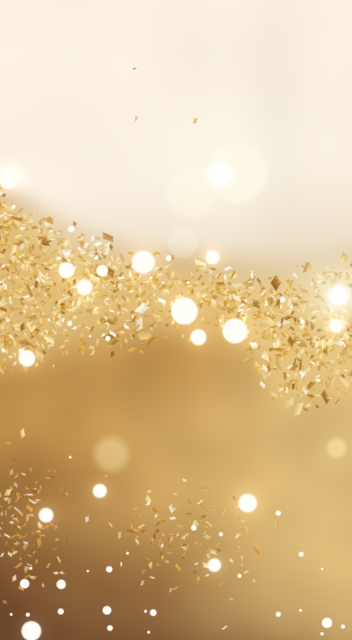
Reproduce this background procedurally as a Shadertoy shader.

```glsl
// Golden glitter drift with round bokeh lights under a pale, hazy sky.

// Colours
const vec3 CREAM  = vec3(0.98, 0.945, 0.89);
const vec3 HAZE   = vec3(0.92, 0.86, 0.76);
const vec3 GLOW   = vec3(1.0, 0.985, 0.91);
const vec3 PALE   = vec3(0.98, 0.90, 0.66);
const vec3 STRAW  = vec3(0.91, 0.79, 0.52);
const vec3 GOLD   = vec3(0.85, 0.65, 0.28);
const vec3 HONEY  = vec3(0.86, 0.73, 0.47);
const vec3 AMBER  = vec3(0.75, 0.56, 0.29);
const vec3 BRONZE = vec3(0.62, 0.40, 0.13);
const vec3 UMBER  = vec3(0.43, 0.28, 0.17);

// Light positions and sizes, in canvas heights
const vec2 SUN = vec2(0.344, 0.729);
const vec2 SIDE_LIGHT = vec2(0.529, 0.538);
const int FLAKE_LAYERS = 3;
const float FLAKE_GRID = 44.0;

// Focal lights: centre and radius
const vec3 LIGHTS[15] = vec3[15](
    vec3(.288, .514, .0210), vec3(.367, .483, .0195), vec3(.310, .473, .0125),
    vec3(.224, .590, .0180), vec3(.042, .440, .0130), vec3(.049, .014, .0155),
    vec3(.387, .214, .0145), vec3(.104, .578, .0125), vec3(.132, .551, .0125),
    vec3(.013, .719, .0140), vec3(.332, .598, .0110), vec3(.335, .117, .0105),
    vec3(.156, .233, .0110), vec3(.072, .195, .0115), vec3(.525, .491, .0105));

vec2 hash2(vec2 p) {
    vec3 q = fract(p.xyx * vec3(0.1031, 0.1030, 0.0973));
    q += dot(q, q.yzx + 33.33);
    return fract((q.xx + q.yz) * q.zy);
}

float cornerSlope(vec2 cell, vec2 offset) {
    return dot(hash2(cell + 71.0) * 2.0 - 1.0, offset);
}

// Gradient noise, about -0.7 to 0.7
float noise(vec2 p) {
    vec2 i = floor(p), f = fract(p), e = vec2(1, 0);
    vec2 u = f * f * f * (f * (f * 6.0 - 15.0) + 10.0);
    return mix(mix(cornerSlope(i, f), cornerSlope(i + e, f - e), u.x),
               mix(cornerSlope(i + e.yx, f - e.yx), cornerSlope(i + 1.0, f - 1.0), u.x), u.y);
}

float disc(vec2 p, vec2 centre, float radius, float soft) {
    return 1.0 - smoothstep(radius - soft, radius + soft, length(p - centre));
}

float cloud(vec2 p, vec2 centre, vec2 size) {
    vec2 q = (p - centre) / size;
    return exp(-dot(q, q));
}

// Upper and lower borders of the glitter drift
float driftTop(float x) { return 0.70 - 0.62 * x + 0.78 * x * x; }
float driftBase(float x) { return 0.41 + 0.26 * x - 0.17 * smoothstep(0.33, 0.46, x); }

float drift(vec2 p) {
    float top = driftTop(p.x), base = driftBase(p.x);
    return (1.0 - smoothstep(top - 0.035, top + 0.02, p.y))
         * smoothstep(base - 0.03, base + 0.07, p.y);
}

float dust(vec2 p) {
    return 0.60 * cloud(p, vec2(0.03, 0.19), vec2(0.055, 0.085))
         + 0.45 * cloud(p, vec2(0.28, 0.16), vec2(0.08, 0.065));
}

vec3 backdrop(vec2 p) {
    float blur = noise(p * vec2(5.0, 7.0) + 3.0);
    vec3 sky = mix(HAZE, CREAM, smoothstep(0.54, 0.78, p.y - 0.12 * p.x + 0.05));
    sky -= 0.035 * cloud(p, vec2(0.43, 0.83), vec2(0.05, 0.18));
    sky += 0.02 * noise(p * 6.0);
    vec3 ground = mix(AMBER, HONEY, smoothstep(0.0, 0.55, p.x + 0.18 * blur));
    ground = mix(ground, AMBER, 0.7 * cloud(p, vec2(0.25, 0.44), vec2(0.16, 0.06)));
    ground = mix(ground, UMBER, 1.0 - smoothstep(0.0, 0.40, p.y + 0.5 * p.x + 0.06 * blur));
    ground += 0.07 * noise(p * 11.0 + 8.0) * vec3(1.0, 0.9, 0.6);
    ground = mix(ground, STRAW, 0.75 * drift(p));
    float top = driftTop(p.x);
    return mix(ground, sky, smoothstep(top - 0.06, top + 0.05, p.y + 0.04 * blur));
}

// Small tilted shards; finer layers also fill the dust clouds
vec3 addFlakes(vec3 colour, vec2 p, float grid, float fine, float pixel) {
    vec2 home = floor(p * grid);
    for (int k = 0; k < 9; k++) {
        vec2 cell = home + vec2(k % 3 - 1, k / 3 - 1);
        vec2 place = hash2(cell + grid), look = hash2(cell + grid + 190.0);
        vec2 chance = hash2(cell + grid + 410.0);
        vec2 centre = (cell + place) / grid;
        float clump = 0.75 + 0.7 * noise(centre * 16.0);
        if (chance.x > drift(centre) * clump + dust(centre) * fine) continue;
        float angle = 6.283 * look.x;
        vec2 q = mat2(cos(angle), sin(angle), -sin(angle), cos(angle)) * (p - centre);
        vec2 size = mix(vec2(0.16, 0.10), vec2(0.48, 0.30), place.yx) / grid;
        q.x += 0.5 * q.y;
        vec2 edge = abs(q) - size;
        float cover = 1.0 - smoothstep(-pixel, pixel, max(edge.x, edge.y));
        vec3 tone = mix(BRONZE, GOLD, smoothstep(0.0, 0.3, look.y));
        tone = mix(tone, PALE, smoothstep(0.35, 0.8, look.y));
        tone = mix(tone, vec3(1), smoothstep(0.85, 0.95, look.y));
        tone += 0.10 * q.y / size.y;
        colour = mix(colour, tone, cover * mix(0.45, 0.9, chance.y));
    }
    return colour;
}

// Scattered round lights, one per grid cell at most
float sparkles(vec2 p, float grid, float amount, float pixel) {
    vec2 cell = floor(p * grid);
    vec2 chance = hash2(cell + grid * 3.0);
    vec2 centre = (cell + 0.3 + 0.4 * hash2(cell + 57.0)) / grid;
    float low = 1.0 - smoothstep(0.10, 0.27, centre.y);
    float present = step(chance.x, amount * (0.55 * drift(centre) + 0.7 * low));
    return present * disc(p, centre, mix(0.06, 0.18, chance.y * chance.y) / grid, pixel);
}

void mainImage(out vec4 fragColor, in vec2 fragCoord) {
    vec2 p = fragCoord / iResolution.y;
    float pixel = 1.0 / iResolution.y;
    vec3 colour = backdrop(p);

    // Hazy lights behind the drift
    colour = mix(colour, GLOW, 0.45 * cloud(p, SUN, vec2(0.13, 0.09)));
    colour = mix(colour, GLOW, 0.40 * disc(p, SUN + vec2(-0.044, -0.029), 0.040, 0.008));
    colour = mix(colour, GLOW, 0.65 * disc(p, SUN + vec2(0.027, 0.001), 0.047, 0.006));
    colour = mix(colour, vec3(1), disc(p, SUN, 0.020, 0.008));
    colour = mix(colour, GLOW, 0.30 * disc(p, vec2(0.286, 0.622), 0.024, 0.004));
    colour = mix(colour, PALE, 0.45 * disc(p, vec2(0.174, 0.290), 0.026, 0.010));
    colour = mix(colour, PALE, 0.60 * disc(p, vec2(0.526, 0.300), 0.015, 0.005));

    // Glitter, coarse to fine
    for (int i = 0; i < FLAKE_LAYERS; i++) {
        float layer = float(i);
        colour = addFlakes(colour, p, FLAKE_GRID * (1.0 + 0.75 * layer), 0.5 * layer, pixel);
    }

    // Side light and round lights in front
    colour = mix(colour, GLOW, 0.8 * cloud(p, SIDE_LIGHT, vec2(0.045)));
    colour = mix(colour, vec3(1), disc(p, SIDE_LIGHT, 0.017, 0.008));
    float shine = max(sparkles(p, 15.0, 0.35, pixel), sparkles(p, 33.0, 0.30, pixel));
    for (int i = 0; i < LIGHTS.length(); i++) {
        vec3 light = LIGHTS[i];
        shine = max(shine, disc(p, light.xy, light.z, 1.5 * pixel));
        colour += 0.10 * GLOW * cloud(p, light.xy, vec2(1.6 * light.z));
    }
    colour = mix(colour, vec3(1.0, 0.995, 0.97), shine);
    fragColor = vec4(clamp(colour, 0.0, 1.0), 1.0);
}
```
